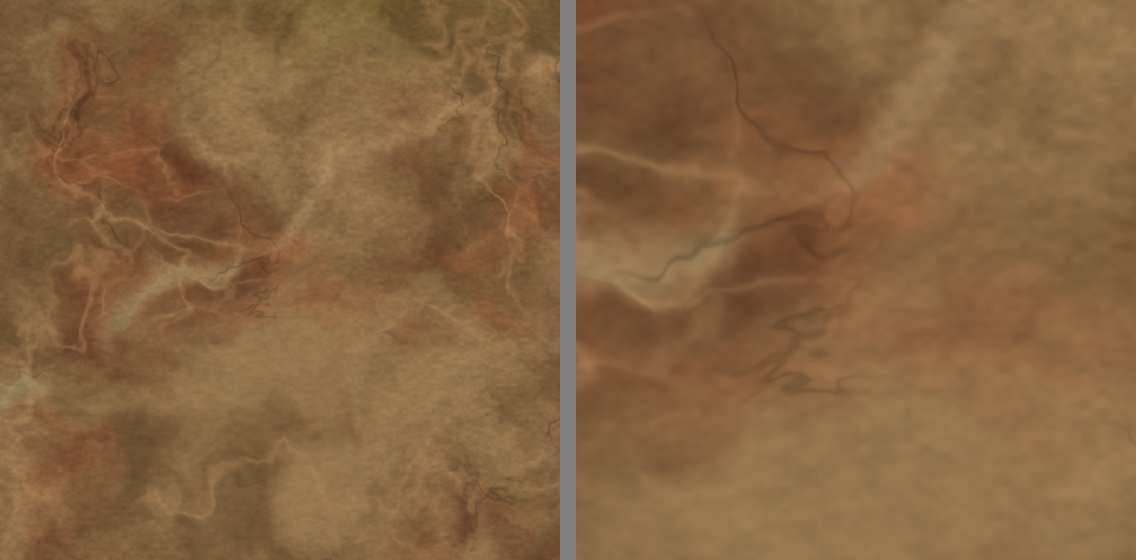
Left: the whole. Right: its middle third, enlarged.
This texture is drawn by a three.js fragment shader. Its source:

```glsl
// Weathered brown marble: olive clouds, rust patches, pale diagonal veins and fine grain.
varying vec2 vUv;

vec2 hash2(vec2 p) {
  vec3 h = fract(p.xyx * vec3(0.1031, 0.1030, 0.0973));
  h += dot(h, h.yzx + 33.33);
  return fract((h.xx + h.yz) * h.zy);
}

float noise(vec2 p) {
  vec2 i = floor(p), f = fract(p);
  f = f * f * (3.0 - 2.0 * f);
  float low = mix(hash2(i).x, hash2(i + vec2(1.0, 0.0)).x, f.x);
  float high = mix(hash2(i + vec2(0.0, 1.0)).x, hash2(i + 1.0).x, f.x);
  return mix(low, high, f.y);
}

float fbm(vec2 p) {
  float sum = 0.0, amp = 0.52;
  for (int i = 0; i < 5; i++) {
    sum += amp * noise(p);
    p = mat2(1.6, 1.2, -1.2, 1.6) * p + 7.3;
    amp *= 0.5;
  }
  return sum;
}

// Gap between the two nearest cell centres: zero on a cell border
float cellGap(vec2 p) {
  vec2 cell = floor(p);
  float nearest = 9.0, second = 9.0;
  for (int y = -1; y <= 1; y++) {
    for (int x = -1; x <= 1; x++) {
      vec2 c = cell + vec2(float(x), float(y));
      float d = length(c + 0.1 + 0.8 * hash2(c) - p);
      second = min(second, max(nearest, d));
      nearest = min(nearest, d);
    }
  }
  return second - nearest;
}

// Soft elliptical patch, one at its centre
float patchAt(vec2 p, vec2 centre, vec2 radius) {
  vec2 d = (p - centre) / radius;
  return exp(-dot(d, d));
}

// Thin soft line along the middle level of a noise field
float vein(float field, float width) {
  float d = (field - 0.5) / width;
  return exp(-d * d);
}

void main() {
  vec2 p = vUv;
  vec2 warp = vec2(fbm(p * 5.0 + 3.0), fbm(p * 5.0 + 21.0)) - 0.5;
  vec2 q = p + 0.2 * warp;
  float cloud = fbm(q * 5.0 + 40.0);
  float mottle = fbm(q * vec2(11.0, 14.0) + 60.0);

  // Smooth olive ground
  float calm = patchAt(q, vec2(0.47, 0.2), vec2(0.26, 0.27));
  float light = smoothstep(0.28, 0.72, 0.6 * cloud + 0.4 * mottle + 0.06 * calm);
  vec3 color = mix(vec3(0.42, 0.315, 0.195), vec3(0.585, 0.465, 0.305), light);
  float green = patchAt(q, vec2(0.7, 0.98), vec2(0.35, 0.13));
  color *= 1.0 - green * vec3(0.1, 0.07, 0.18);

  // Rust patches, gathered in zones
  float zone = patchAt(q, vec2(0.2, 0.66), vec2(0.24, 0.2))
    + 0.9 * patchAt(q, vec2(0.4, 0.6), vec2(0.2, 0.11))
    + 0.8 * patchAt(q, vec2(0.27, 0.4), vec2(0.11, 0.12))
    + 0.8 * patchAt(q, vec2(0.06, 0.19), vec2(0.17, 0.15))
    + 1.1 * patchAt(q, vec2(0.87, 0.11), vec2(0.14, 0.12))
    + 0.7 * patchAt(q, vec2(0.92, 0.72), vec2(0.12, 0.26))
    + 0.5 * patchAt(q, vec2(0.35, 0.92), vec2(0.2, 0.1));
  zone = min(zone, 1.1);
  float rust = smoothstep(0.2, 0.85, 0.55 * zone + 1.4 * (fbm(q * 7.0 + 90.0) - 0.42));
  vec3 rustColor = mix(vec3(0.39, 0.235, 0.15), vec3(0.57, 0.35, 0.22),
    smoothstep(0.25, 0.75, fbm(q * 12.0 + 120.0)));
  color = mix(color, rustColor, rust * 0.9);

  // Dark pebbles framed by pale borders
  float gap = cellGap(q * vec2(10.0, 12.0) + 0.5 * warp);
  float broken = smoothstep(0.42, 0.68, fbm(p * 6.0 + 150.0));
  float pebbles = broken * min(zone, 1.0);
  color *= 1.0 - pebbles * smoothstep(0.1, 0.5, gap) * vec3(0.1, 0.16, 0.18);

  // Pale diagonal seam, wide at the lower left, and its thin branches
  float across = q.y - 0.28 - 0.65 * q.x;
  float seamWidth = mix(0.065, 0.022, smoothstep(0.0, 0.45, q.x));
  float seam = exp(-across * across / (seamWidth * seamWidth));
  seam *= smoothstep(0.28, 0.62, fbm(p * 9.0 + 180.0));
  float branches = vein(fbm(q * 4.0 + 210.0), 0.02) * smoothstep(0.35, 0.65, noise(p * 6.0 + 9.0));
  float borders = exp(-gap * gap / 0.008) * pebbles;
  float rightEdge = patchAt(q, vec2(0.97, 0.57), vec2(0.06, 0.14));
  float pale = 0.75 * seam + 0.45 * branches + 0.5 * borders + 0.4 * rightEdge * mottle;
  vec3 paleColor = mix(vec3(0.66, 0.5, 0.335), vec3(0.6, 0.535, 0.38), seam * (1.0 - q.x));
  color = mix(color, paleColor, min(pale, 0.85));

  // Thin dark cracks
  float cracks = vein(fbm(q * vec2(6.0, 7.0) + 240.0), 0.014) * smoothstep(0.5, 0.8, noise(p * 7.0 + 30.0));
  color *= 1.0 - 0.16 * cracks;

  // Fine, slightly horizontal grain, weaker on the calm ground
  float grain = 0.6 * noise(p * vec2(85.0, 150.0)) + 0.4 * noise(p * vec2(190.0, 240.0) + 50.0) - 0.5;
  grain += 0.7 * (fbm(p * vec2(28.0, 45.0) + 270.0) - 0.5);
  color *= 1.0 + grain * mix(0.19, 0.09, calm);

  gl_FragColor = vec4(color, 1.0);
}
```
